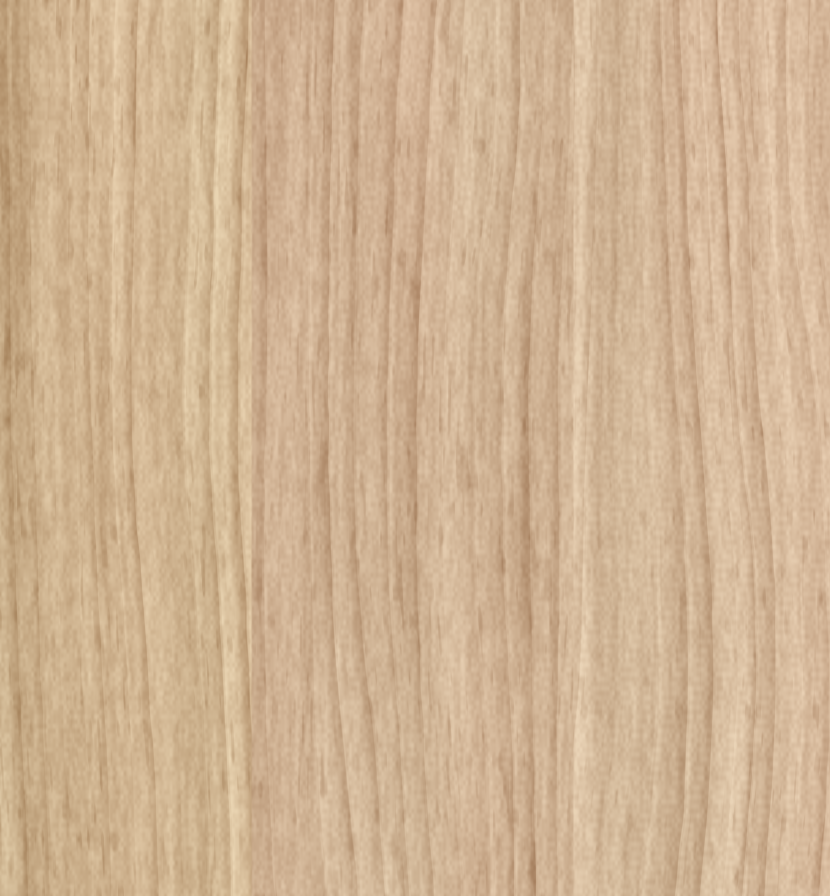
A Shadertoy shader for this texture:

```glsl
// Pale walnut veneer: vertical grain in three leaves with cream sapwood strips
float hash(vec2 p) {
    return fract(sin(dot(p, vec2(127.1, 311.7))) * 43758.5453);
}

float noise(vec2 p) {
    vec2 cell = floor(p), f = fract(p);
    f = f * f * (3.0 - 2.0 * f);
    return mix(mix(hash(cell), hash(cell + vec2(1, 0)), f.x),
               mix(hash(cell + vec2(0, 1)), hash(cell + vec2(1, 1)), f.x), f.y);
}

// Noise centred on zero, with separate frequencies across and along the grain
float streak(float across, float along, vec2 freq) {
    return noise(vec2(across, along) * freq) - 0.5;
}

// Lightness of one leaf of veneer: 0 is dark latewood, 1 is cream
float leafTone(vec2 p, float leaf) {
    p += leaf * vec2(7.3, 3.1);

    // Slow bends make the lines swell and pinch
    float bend = 0.055 * streak(p.x, p.y, vec2(5.0, 1.7))
               + 0.014 * streak(p.x, p.y, vec2(14.0, 4.0))
               + 0.002 * streak(p.x, p.y, vec2(30.0, 24.0));
    float g = p.x + bend;

    // Broad bands down to thin streaks
    float tone = 0.71
               + 0.34 * streak(g, p.y, vec2(11.0, 0.6))
               + 0.34 * streak(g, p.y, vec2(47.0, 1.1))
               + 0.30 * streak(g, p.y, vec2(115.0, 3.0));

    // Growth rings: slow darkening, then a crisp edge with a pale rim
    float ring = g * 34.0 + 1.6 * noise(vec2(g * 9.0, p.y * 0.8));
    float phase = fract(ring);
    float strength = hash(vec2(floor(ring), leaf + 5.0));
    strength *= 0.35 + 0.9 * noise(vec2(floor(ring) * 3.7, p.y * 3.0));
    float late = smoothstep(0.25, 0.92, phase) * (1.0 - smoothstep(0.92, 1.0, phase));
    float rim = smoothstep(0.0, 0.06, phase) * (1.0 - smoothstep(0.06, 0.22, phase));
    tone += strength * (0.22 * rim - 0.62 * late * late);

    // Occasional brown flames
    float flame = noise(vec2(g * 17.0 + 4.0, p.y * 2.3));
    tone -= 0.26 * smoothstep(0.68, 0.95, flame);

    // Fibres and short open pores
    tone += 0.34 * streak(p.x, p.y, vec2(250.0, 45.0));
    tone += 0.30 * streak(p.x, p.y, vec2(330.0, 190.0));
    float pore = noise(vec2(g * 210.0, p.y * 32.0) + 9.0);
    float porous = noise(vec2(g * 22.0, p.y * 2.0) + 31.0);
    return tone - 0.32 * smoothstep(0.7, 0.95, pore) * (0.4 + porous);
}

void mainImage(out vec4 fragColor, in vec2 fragCoord) {
    vec2 p = fragCoord / iResolution.y;
    float leftSeam = 0.281, rightSeam = 0.640;
    float pastLeft = smoothstep(-0.0015, 0.0015, p.x - leftSeam);
    float pastRight = smoothstep(-0.0015, 0.0015, p.x - rightSeam);

    // Join the leaves
    float tone = mix(leafTone(p, 0.0), leafTone(p, 1.0) - 0.05, pastLeft);
    tone = mix(tone, leafTone(p, 2.0), pastRight);

    // Sapwood strips beside the seams
    float wander = 0.016 * streak(p.x, p.y, vec2(3.0, 5.0));
    float sapLeft = smoothstep(0.235, 0.255, p.x + wander) * (1.0 - pastLeft);
    float sapRight = pastRight * (1.0 - smoothstep(0.655, 0.672, p.x + wander));
    tone += 0.20 * sapLeft + 0.30 * sapRight;

    // Reddish latewood to cream, yellower on the left leaf
    vec3 latewood = vec3(0.725, 0.590, 0.465);
    vec3 cream = vec3(0.885, 0.785, 0.670);
    vec3 color = mix(latewood, cream, clamp(tone, -0.45, 1.2));
    color += vec3(0.0, 0.004, -0.016) * (1.0 - pastLeft);
    color += vec3(0.006, -0.006, -0.002) * 2.0 * streak(p.x, p.y, vec2(13.0, 1.0));
    fragColor = vec4(color, 1.0);
}
```
